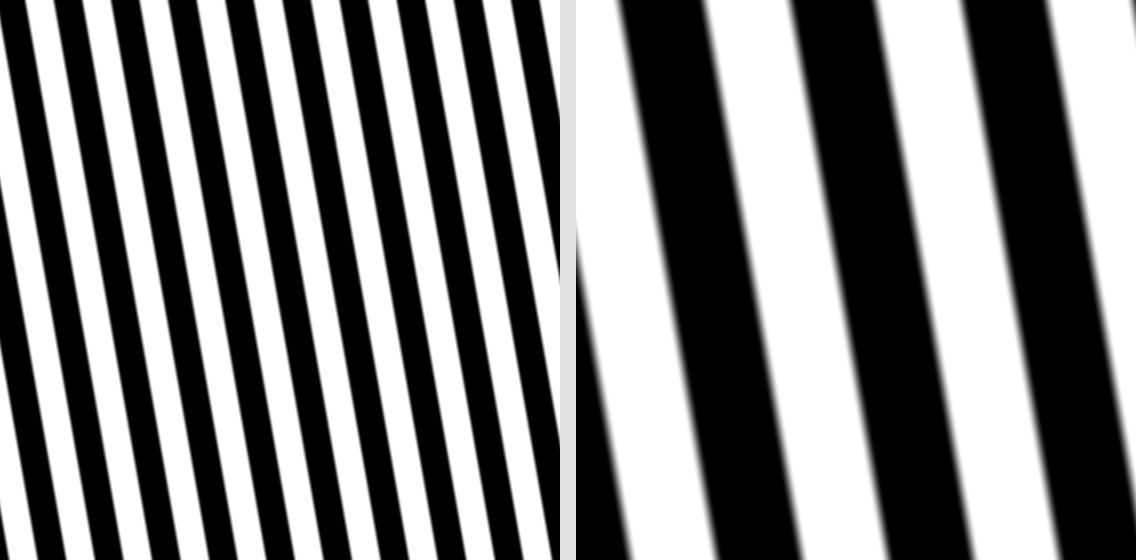
Left: the whole. Right: its middle third, enlarged.
This pattern is drawn by a WebGL 1 fragment shader. Its source:

```glsl
precision highp float;

uniform vec2 u_resolution;

const vec2 STRIPES = vec2(9.8, 1.72);   // repeats across and up the canvas
const float DARK_CENTER = 0.911;        // phase at the middle of a dark stripe
const float DARK_WIDTH = 0.5;           // share of each repeat that is dark
const float EDGE_SOFTNESS = 0.042;      // half-width of the blend, in repeats
const vec3 DARK_COLOR = vec3(0.0);
const vec3 LIGHT_COLOR = vec3(1.0);

// Distance to the nearest dark stripe center, in repeats
float stripeDistance(vec2 uv) {
    float phase = dot(uv, STRIPES) - DARK_CENTER;
    return abs(fract(phase + 0.5) - 0.5);
}

void main() {
    vec2 uv = gl_FragCoord.xy / u_resolution;
    float edge = stripeDistance(uv) - 0.5 * DARK_WIDTH;
    float light = smoothstep(-EDGE_SOFTNESS, EDGE_SOFTNESS, edge);
    gl_FragColor = vec4(mix(DARK_COLOR, LIGHT_COLOR, light), 1.0);
}
```
